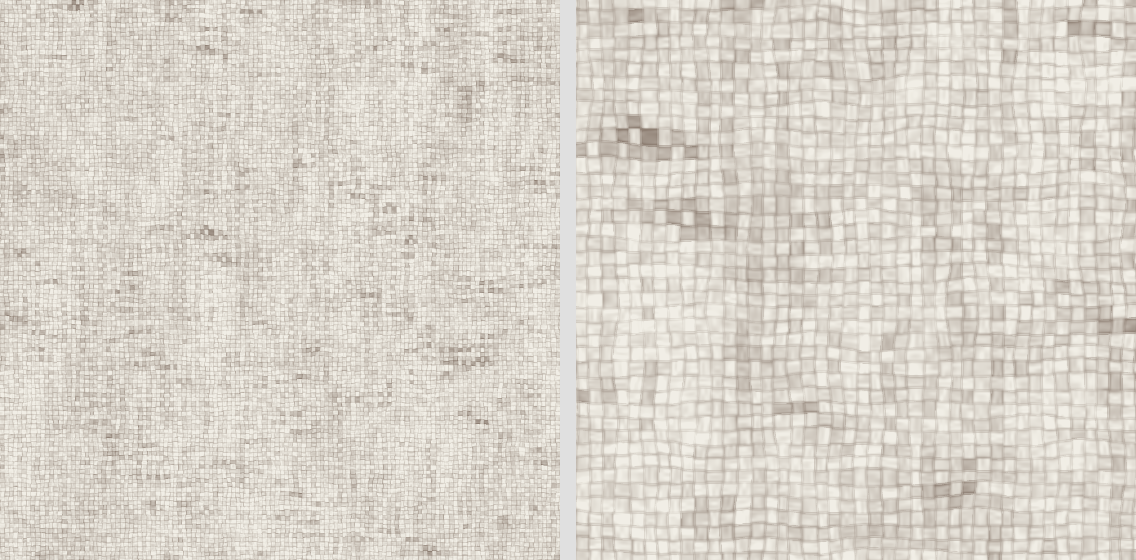
Left: the whole. Right: its middle third, enlarged.
Give the GLSL for this texture, as a three.js fragment shader.

```glsl
// Natural linen cloth in plain weave: warp and weft threads alternate on a checker of
// rounded cells. Noise running along each thread gives faded streaks and dark slubs,
// and finer noise gives fibres. Four samples per point soften the edges.

varying vec2 vUv;

float hash(vec2 p) {
  return fract(sin(dot(p, vec2(12.9898, 78.233))) * 43758.5453);
}

float noise(vec2 p) {
  vec2 i = floor(p);
  vec2 f = fract(p);
  f = f * f * (3.0 - 2.0 * f);
  return mix(mix(hash(i), hash(i + vec2(1.0, 0.0)), f.x),
             mix(hash(i + vec2(0.0, 1.0)), hash(i + vec2(1.0, 1.0)), f.x), f.y);
}

float roundedBox(vec2 p, vec2 halfSize, float radius) {
  vec2 q = abs(p) - halfSize + radius;
  return length(max(q, 0.0)) + min(max(q.x, q.y), 0.0) - radius;
}

// Lightness of the cloth: 0 is dark yarn, 1 is pale yarn
float weave(vec2 uv) {
  vec2 p = uv * vec2(126.0, 124.0);

  // Uneven thread spacing and slight waviness
  p += 0.6 * vec2(noise(p * vec2(0.6, 0.25)), noise(p * vec2(0.25, 0.6) + 57.0)) - 0.3;
  vec2 id = floor(p);
  vec2 local = fract(p) - 0.5;
  bool warpOnTop = mod(id.x + id.y, 2.0) < 0.5;

  // Shadowed gaps around the thread on top
  vec2 halfSize = warpOnTop ? vec2(0.41, 0.50) : vec2(0.50, 0.41);
  halfSize += 0.06 * (hash(id + 31.0) - 0.5);
  float gap = smoothstep(-0.10, 0.12, roundedBox(local, halfSize, 0.14));

  // Streaks keep to one thread; slubs gather in loose patches
  float patches = smoothstep(0.25, 0.75, noise(uv * vec2(13.0, 24.0) + 9.0));
  float warpStreak = smoothstep(0.45, 1.0, noise(vec2(id.x, p.y * 0.09)));
  float weftStreak = smoothstep(0.45, 1.0, noise(vec2(p.x * 0.11, id.y + 200.0)));
  float slub = smoothstep(0.60, 0.98, noise(vec2(id.x * 0.24, id.y + 400.0))) * patches;
  float streak = warpOnTop ? 0.30 * warpStreak + 0.16 * slub
                           : 0.18 * weftStreak + 0.60 * slub;

  // Broad vertical shading, single cell tint and fibres along the thread
  float shading = noise(vec2(p.x * 0.20, p.y * 0.035) + 80.0) - 0.5;
  float tint = hash(id) - 0.5;
  float fibre = noise(p * (warpOnTop ? vec2(4.5, 1.6) : vec2(1.6, 4.5)) + 15.0) - 0.5;

  float gapDepth = 0.36 + 0.34 * noise(p * 0.45 + 120.0);
  return 0.96 - gapDepth * gap - streak + 0.15 * shading + 0.20 * tint + 0.34 * fibre;
}

void main() {
  float lightness = 0.0;
  for (int y = 0; y < 2; y++) {
    for (int x = 0; x < 2; x++) {
      vec2 offset = (vec2(float(x), float(y)) - 0.5) / 1024.0;
      lightness += 0.25 * weave(vUv + offset);
    }
  }

  vec3 darkYarn = vec3(0.590, 0.535, 0.490);
  vec3 paleYarn = vec3(0.925, 0.912, 0.878);
  gl_FragColor = vec4(mix(darkYarn, paleYarn, clamp(lightness, -0.1, 1.06)), 1.0);
}
```
